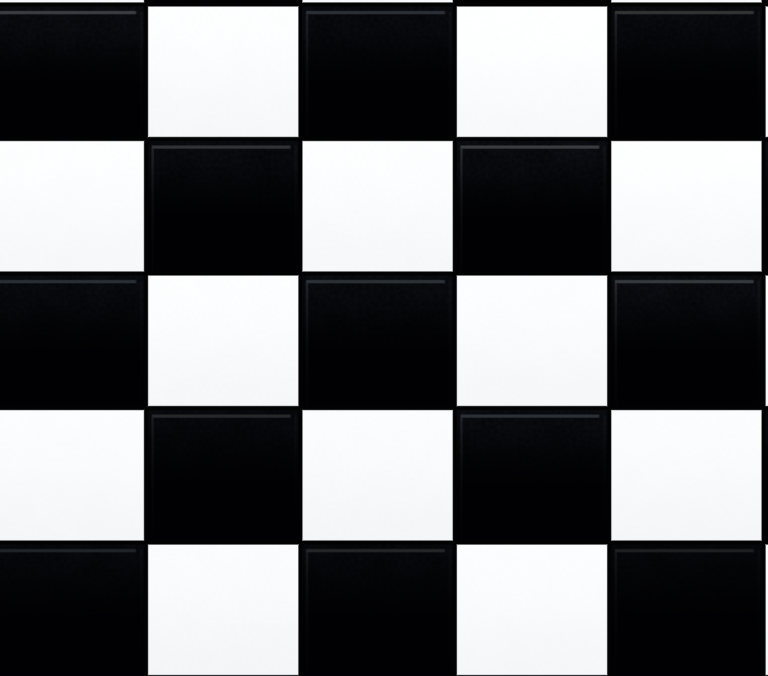
Reproduce this pattern procedurally as a Shadertoy shader.

```glsl
// Glossy black and white checkerboard tiles with dark joints and bevelled black faces.

// Lengths are fractions of the canvas height, measured from the top left.
const vec2 TILE = vec2(0.2284, 0.1990);
const vec2 GRID_ORIGIN = vec2(0.2160, 0.0066);
const float JOINT_HALF = 0.0030;
const float EDGE_SOFT = 0.0014;

// Bevel glint on the black tiles
const vec2 GLINT_INSET = vec2(0.0098, 0.0120);
const vec2 GLINT_HALF = vec2(0.0018, 0.0024);
const float GLINT_END = 0.0140;
const float GLINT_FALL = 0.0700;

const vec3 JOINT_COLOR = vec3(0.008, 0.008, 0.012);
const vec3 BLACK_LOW = vec3(0.004, 0.004, 0.010);
const vec3 BLACK_HIGH = vec3(0.038, 0.045, 0.062);
const vec3 WHITE_LOW = vec3(0.950, 0.958, 0.966);
const vec3 WHITE_HIGH = vec3(0.996, 0.998, 1.000);
const vec3 GLINT_WARM = vec3(0.245, 0.250, 0.250);
const vec3 GLINT_COOL = vec3(0.190, 0.220, 0.255);

float hash(vec2 p) {
    return fract(sin(dot(p, vec2(127.1, 311.7))) * 43758.55);
}

float cornerSlope(vec2 cell, vec2 offset) {
    float angle = 6.28318 * hash(cell);
    return dot(vec2(cos(angle), sin(angle)), offset);
}

float gradientNoise(vec2 p) {
    vec2 i = floor(p), f = fract(p);
    vec2 u = f * f * f * (f * (f * 6.0 - 15.0) + 10.0);
    vec2 e = vec2(0.0, 1.0);
    return mix(mix(cornerSlope(i, f), cornerSlope(i + e.yx, f - e.yx), u.x),
               mix(cornerSlope(i + e, f - e), cornerSlope(i + e.yy, f - e.yy), u.x), u.y);
}

// Soft band of the given half width around zero
float band(float d, float halfWidth, float soft) {
    return 1.0 - smoothstep(halfWidth - soft, halfWidth + soft, abs(d));
}

// Lit top and left rims, with a faint return on the right
float bevelGlint(vec2 q, float soft) {
    float right = TILE.x - GLINT_END;
    float spanX = smoothstep(GLINT_INSET.x - 2.0 * soft, GLINT_INSET.x, q.x)
                * (1.0 - smoothstep(right - 2.0 * soft, right + soft, q.x));
    float below = q.y - GLINT_INSET.y;
    float spanY = smoothstep(-2.0 * soft, 0.0, below);
    float fade = exp(-max(below, 0.0) / GLINT_FALL);
    float top = band(below, GLINT_HALF.y, soft) * spanX;
    float left = band(q.x - GLINT_INSET.x, GLINT_HALF.x, soft) * spanY * fade;
    float rim = band(q.x - TILE.x + 0.5 * GLINT_END, GLINT_HALF.x, soft) * spanY * fade;
    return max(top, max(0.65 * left, 0.18 * rim));
}

vec3 blackTile(vec2 q, vec2 id, float height, float grain, float soft) {
    float sheen = 1.0 - smoothstep(0.0, 0.65, q.y / TILE.y);
    float light = mix(0.45, 1.0, smoothstep(0.0, 0.6, height)) * mix(0.75, 1.1, hash(id));
    vec3 face = mix(BLACK_LOW, BLACK_HIGH, sheen * light * (1.0 + 0.8 * grain));
    vec3 glint = mix(GLINT_WARM, GLINT_COOL, hash(id + 7.3)) * light;
    return mix(face, glint, bevelGlint(q, soft));
}

vec3 whiteTile(vec2 q, vec2 id, float height, float grain) {
    float shade = smoothstep(0.1, 1.1, q.y / TILE.y) * 0.6
                + 0.3 * (1.0 - height) + 0.15 * (hash(id + 3.1) - 0.5);
    return mix(WHITE_HIGH, WHITE_LOW, clamp(shade, 0.0, 1.0)) + 0.008 * grain;
}

void mainImage(out vec4 fragColor, in vec2 fragCoord) {
    vec2 p = fragCoord / iResolution.y;
    float soft = max(EDGE_SOFT, 0.75 / iResolution.y);

    // Grid cell and position inside it, downwards from its top left
    vec2 g = vec2(p.x, 1.0 - p.y) - GRID_ORIGIN;
    vec2 id = floor(g / TILE);
    vec2 q = g - id * TILE;
    float isBlack = mod(id.x + id.y, 2.0);

    // Fine weave over broad mottling
    float grain = 0.7 * gradientNoise(p * 170.0) + 0.5 * gradientNoise(p * 24.0);

    vec3 color = isBlack > 0.5 ? blackTile(q, id, p.y, grain, soft)
                               : whiteTile(q, id, p.y, grain);

    // Dark joints between tiles
    vec2 toEdge = min(q, TILE - q);
    float joint = min(toEdge.x, toEdge.y) - JOINT_HALF;
    color = mix(JOINT_COLOR, color, smoothstep(-soft, soft, joint));

    fragColor = vec4(clamp(color, 0.0, 1.0), 1.0);
}
```
